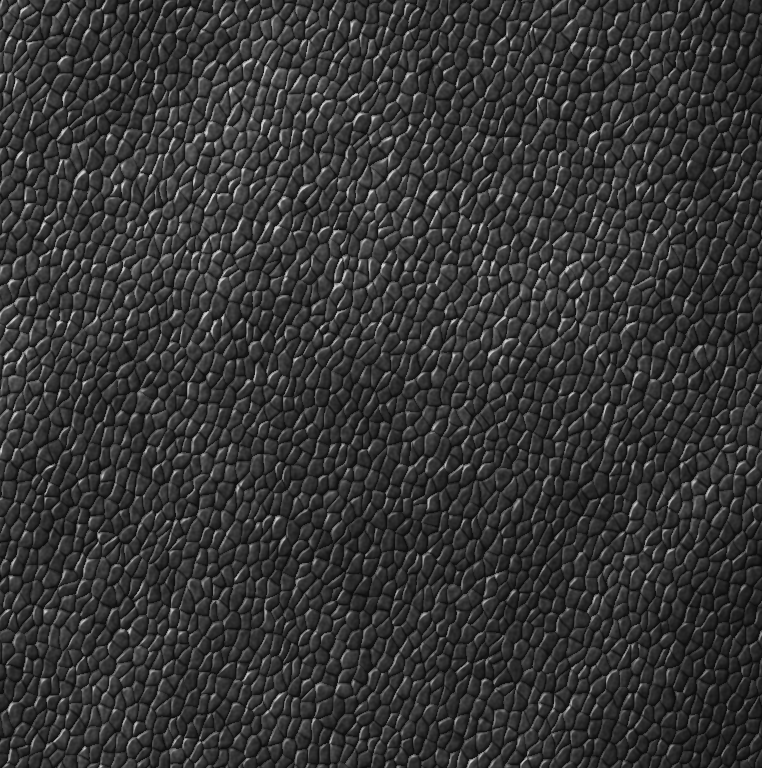
This texture is drawn by a Shadertoy shader. Its source:

```glsl
#define GRAIN_COUNT vec2(67.0, 45.0)
#define GRAIN_LEAN 0.3
#define JITTER 0.8
#define WARP 0.009
#define CREASE_WIDTH 0.15
#define CREASE_TONE 0.42
#define RIM_WIDTH 0.23
#define LIGHT_DIR vec2(-0.92, 0.39)
#define BODY_TONE 0.2
#define GLINT 0.34
#define FOLD_DEPTH 0.3

vec2 hash2(vec2 p) {
    vec3 q = fract(vec3(p.xyx) * vec3(0.1031, 0.1030, 0.0973));
    q += dot(q, q.yzx + 33.33);
    return fract((q.xx + q.yz) * q.zy);
}

float cornerSlope(vec2 cell, vec2 corner, vec2 f) {
    float angle = 6.2832 * hash2(cell + corner + 71.0).x;
    return dot(vec2(cos(angle), sin(angle)), f - corner);
}

float gradientNoise(vec2 p) {
    vec2 cell = floor(p), f = fract(p);
    vec2 u = f * f * f * (f * (f * 6.0 - 15.0) + 10.0);
    float low = mix(cornerSlope(cell, vec2(0, 0), f), cornerSlope(cell, vec2(1, 0), f), u.x);
    float high = mix(cornerSlope(cell, vec2(0, 1), f), cornerSlope(cell, vec2(1, 1), f), u.x);
    return mix(low, high, u.y);
}

mat2 rotation(float angle) {
    float c = cos(angle), s = sin(angle);
    return mat2(c, s, -s, c);
}

vec2 grainCentre(vec2 cell) {
    return cell + 0.5 + JITTER * (hash2(cell + 200.0) - 0.5);
}

// Returns distance to the crease, tilt towards the light, and a random value per grain
vec3 leatherGrain(vec2 p) {
    vec2 home = floor(p), nearestCell = home, toNearest = vec2(0.0);
    float nearest = 9.0;
    for (int y = -1; y <= 1; y++)
    for (int x = -1; x <= 1; x++) {
        vec2 cell = home + vec2(x, y);
        vec2 offset = grainCentre(cell) - p;
        float d = dot(offset, offset);
        if (d < nearest) {
            nearest = d;
            toNearest = offset;
            nearestCell = cell;
        }
    }
    float edge = 9.0, tilt = 0.0;
    for (int y = -2; y <= 2; y++)
    for (int x = -2; x <= 2; x++) {
        if (x == 0 && y == 0) continue;
        vec2 offset = grainCentre(nearestCell + vec2(x, y)) - p;
        vec2 outward = normalize(offset - toNearest);
        float d = dot(0.5 * (offset + toNearest), outward);
        edge = min(edge, d);
        tilt += dot(outward, LIGHT_DIR) * exp(-d * d / (RIM_WIDTH * RIM_WIDTH));
    }
    return vec3(edge, tilt, hash2(nearestCell + 500.0).x);
}

float softSpot(vec2 p, vec2 centre, vec2 size) {
    vec2 q = rotation(-0.8) * (p - centre) / size;
    return exp(-dot(q, q));
}

// Broad light and shade over the hide
float foldLight(vec2 p) {
    vec2 along = rotation(-0.9) * p;
    float folds = gradientNoise(along * vec2(2.2, 5.0) + 3.0)
                + 0.6 * gradientNoise(along * vec2(5.0, 11.0) + 17.0);
    float light = 0.95 + FOLD_DEPTH * folds;
    light += 0.24 * softSpot(p, vec2(0.42, 0.83), vec2(0.26, 0.17));
    light += 0.24 * softSpot(p, vec2(0.67, 0.62), vec2(0.24, 0.10));
    light += 0.2 * exp(-p.x * 22.0) * smoothstep(0.1, 0.7, p.y);
    light *= 1.0 - 0.2 * smoothstep(0.8, 1.0, p.x);
    return light * mix(0.9, 1.03, smoothstep(0.0, 0.6, p.y));
}

void mainImage(out vec4 fragColor, in vec2 fragCoord) {
    vec2 uv = fragCoord / iResolution.y;

    // Bent, leaning grain layout
    vec2 bend = vec2(gradientNoise(uv * 9.0), gradientNoise(uv * 9.0 + 40.0));
    vec2 wobble = vec2(gradientNoise(uv * 55.0), gradientNoise(uv * 55.0 + 90.0));
    vec2 p = rotation(GRAIN_LEAN) * (uv + WARP * (bend + 0.4 * wobble));
    vec3 grain = leatherGrain(p * GRAIN_COUNT);

    // Creases of uneven depth between domed grains
    float depth = clamp(0.75 + 1.1 * gradientNoise(uv * 50.0 + 5.0), 0.2, 1.0);
    float crease = 1.0 - smoothstep(0.0, CREASE_WIDTH, grain.x);
    float tone = BODY_TONE * (0.86 + 0.28 * grain.z) * (1.0 + 0.55 * clamp(grain.y, -1.0, 1.0));
    tone *= mix(1.0, CREASE_TONE, crease * depth);

    // Patchy shine on the lit rims
    float patchy = smoothstep(-0.25, 0.5, gradientNoise(uv * 42.0 + 60.0));
    float rim = smoothstep(0.3, 1.0, grain.y);
    tone += GLINT * rim * (0.15 + 1.1 * patchy) * (1.0 - 0.6 * crease);

    // Fine wrinkles, pores and large folds
    float wrinkles = gradientNoise(p * vec2(150.0, 95.0) + 30.0);
    tone *= 1.0 + 0.45 * wrinkles + 0.25 * gradientNoise(uv * 230.0);
    tone *= foldLight(uv);
    fragColor = vec4(vec3(clamp(tone + 0.01, 0.05, 0.8)), 1.0);
}
```
